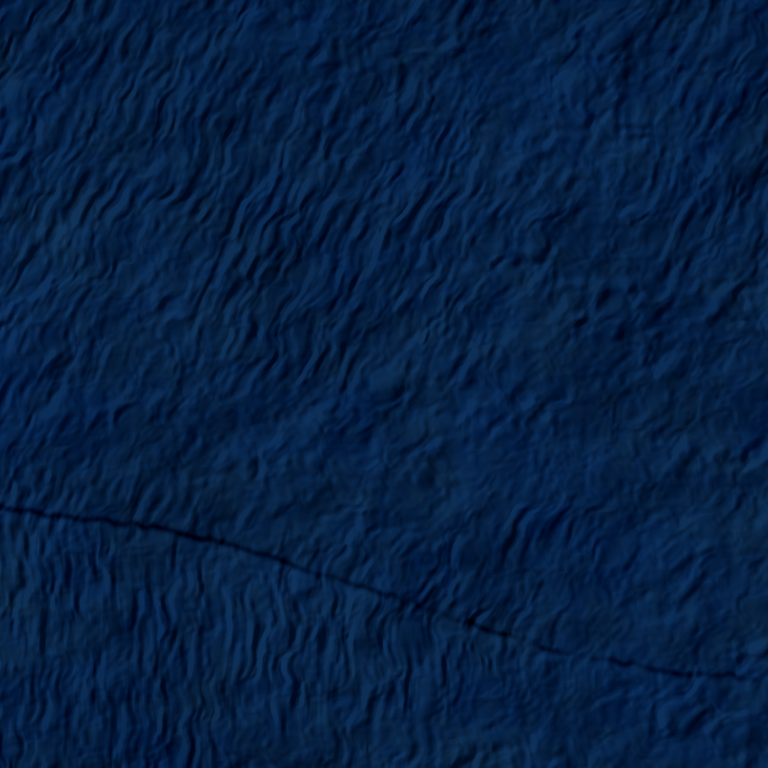
A three.js fragment shader for this texture:

```glsl
#define MID_BLUE vec3(0.019, 0.120, 0.254)
#define TONE_STEP vec3(0.023, 0.050, 0.072)
#define LIGHT_DIR vec2(-0.87, 0.50)
#define RELIEF_GAIN 1.5
#define FOLD_FREQ vec2(88.0, 27.0)
#define BUMP_FREQ vec2(58.0, 40.0)
#define FOLD_ANGLE 0.44
#define CRACK_WIDTH 0.0042
#define SAMPLE_STEP 0.0025

varying vec2 vUv;

float hash(vec2 p) {
  vec3 q = fract(vec3(p.xyx) * 0.1031);
  q += dot(q, q.yzx + 33.33);
  return fract((q.x + q.y) * q.z);
}

float noise(vec2 p) {
  vec2 i = floor(p);
  vec2 f = fract(p);
  vec2 u = f * f * f * (f * (f * 6.0 - 15.0) + 10.0);
  float low = mix(hash(i), hash(i + vec2(1.0, 0.0)), u.x);
  float high = mix(hash(i + vec2(0.0, 1.0)), hash(i + vec2(1.0, 1.0)), u.x);
  return mix(low, high, u.y);
}

// Turns the plane so that y runs along a grain leaning right by the angle
vec2 alongGrain(vec2 p, float angle) {
  float c = cos(angle);
  float s = sin(angle);
  return vec2(c * p.x - s * p.y, s * p.x + c * p.y) + 20.0;
}

// Two octaves scaled so that each adds a similar slope
float grain(vec2 p, vec2 freq) {
  return noise(p * freq) / freq.x
       + 0.7 * noise(p * freq * vec2(1.6, 2.1) + 7.3) / (1.6 * freq.x);
}

float crackLine(float x) {
  return 0.338 - 0.225 * x + 0.02 * sin(6.2832 * x)
       + 0.006 * (noise(vec2(x * 24.0, 3.0)) - 0.5)
       + 0.006 * (noise(vec2(x * 80.0, 9.0)) - 0.5);
}

// Folded areas gather on the left, calm ones on the right
float foldAmount(vec2 p) {
  float patches = noise(p * 5.5 + 11.0) + 0.6 * noise(p * vec2(10.0, 15.0) + 4.0) - 0.8;
  float calmBand = exp(-pow((p.y - 0.42) / 0.07, 2.0));
  return smoothstep(0.0, 0.9, 1.0 - 0.85 * p.x + 0.9 * patches - 0.45 * calmBand);
}

float surfaceHeight(vec2 p) {
  // Small shifts make the strokes ragged without bending them far
  vec2 q = p;
  q.x += 0.014 * noise(p * vec2(6.0, 17.0) + 5.0);
  q += 0.009 * vec2(noise(p * 37.0), noise(p * 37.0 + 40.0));

  float leaning = grain(alongGrain(q, FOLD_ANGLE), FOLD_FREQ);
  float upright = grain(alongGrain(q, 0.02), FOLD_FREQ);
  float aboveCrack = smoothstep(-0.03, 0.03, p.y - crackLine(p.x));
  float folds = mix(upright, leaning, aboveCrack);

  // Crumpled bumps come in clusters between calm areas
  float clusters = smoothstep(0.3, 0.75, noise(p * vec2(9.0, 15.0) + 70.0));
  float bumps = grain(alongGrain(q, 0.75), BUMP_FREQ) * mix(0.4, 1.0, clusters);
  float swells = noise(alongGrain(p, 1.0) * vec2(21.0, 13.0)) / 21.0;
  float ledges = noise(alongGrain(q, 1.75) * vec2(30.0, 9.0)) / 30.0;
  float pits = noise(q * 125.0 + 9.0) / 125.0;
  return mix(bumps, 1.05 * folds, foldAmount(p))
       + 0.3 * swells + 0.35 * ledges + 0.35 * pits;
}

void main() {
  vec2 p = vUv;

  // Side light on the relief
  float slope = (surfaceHeight(p) - surfaceHeight(p + LIGHT_DIR * SAMPLE_STEP)) / SAMPLE_STEP;
  float tone = clamp(RELIEF_GAIN * slope, -1.8, 1.2);

  // Broad light and dark patches
  tone += 0.65 * (noise(p * 5.0 + 30.0) - 0.5) + 0.4 * (noise(p * 13.0 + 60.0) - 0.5);

  // Crack that turns faint and beaded to the right, with a lit lip below
  float offset = p.y - crackLine(p.x);
  float beads = smoothstep(0.15, 0.8, noise(vec2(p.x * 42.0, 17.0)));
  float strength = mix(1.0, 0.3 + 0.6 * beads, smoothstep(0.25, 0.5, p.x));
  float core = exp(-pow(offset / CRACK_WIDTH, 2.0));
  float lip = exp(-pow((offset + 2.6 * CRACK_WIDTH) / (1.5 * CRACK_WIDTH), 2.0));
  tone += strength * (0.3 * lip - 1.9 * core);

  // Some small patches are slightly greyer
  float grey = noise(p * 11.0 + 80.0) + noise(p * 48.0 + 15.0) - 1.0;
  vec3 colour = MID_BLUE + TONE_STEP * tone + vec3(0.012, 0.007, -0.018) * grey;
  gl_FragColor = vec4(clamp(colour, 0.0, 1.0), 1.0);
}
```
